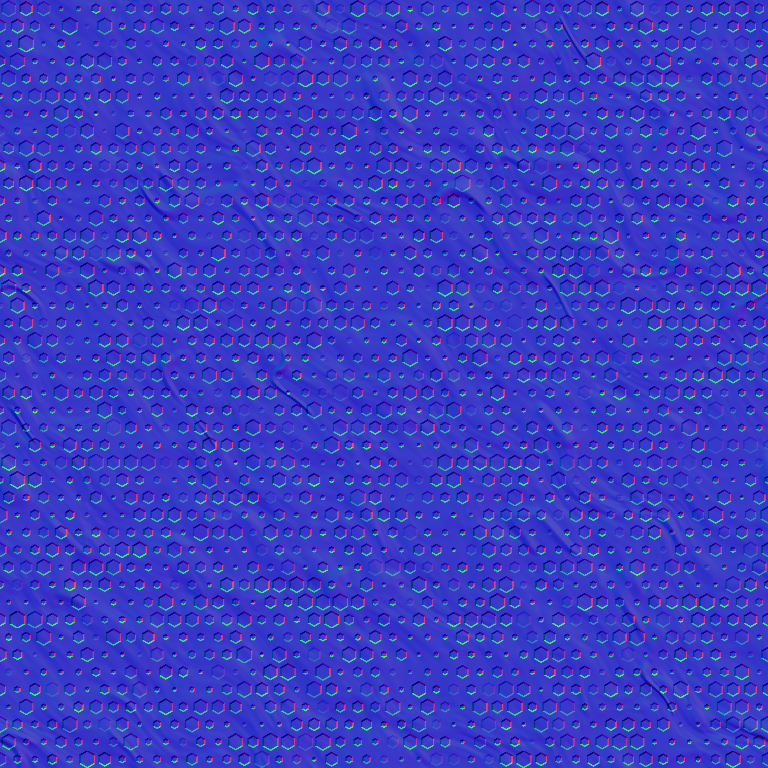
Write a Shadertoy shader that draws this texture map.

```glsl
vec2 hash22(vec2 p) {
    vec3 q = fract(p.xyx * vec3(0.1031, 0.1030, 0.0973));
    q += dot(q, q.yzx + 33.33);
    return fract((q.xx + q.yz) * q.zy);
}

// Value noise that wraps after "period" lattice cells
float tileNoise(vec2 p, vec2 period) {
    vec2 i = floor(p), f = p - i;
    f = f * f * f * (f * (f * 6.0 - 15.0) + 10.0);
    float a = hash22(mod(i, period)).x;
    float b = hash22(mod(i + vec2(1, 0), period)).x;
    float c = hash22(mod(i + vec2(0, 1), period)).x;
    float d = hash22(mod(i + vec2(1, 1), period)).x;
    return mix(mix(a, b, f.x), mix(c, d, f.x), f.y);
}

// Height of the wrinkled sheet, stretched along the falling diagonal
float sheetHeight(vec2 uv) {
    vec2 warp = vec2(tileNoise(uv * 13.0, vec2(13)), tileNoise(uv * 13.0 + 4.5, vec2(13)));
    vec2 diagonal = vec2(uv.x + uv.y, uv.x - uv.y) + 0.06 * (warp - 0.5);

    float height = 0.0, amplitude = 0.0021;
    vec2 frequency = vec2(24, 12);
    for (int octave = 0; octave < 3; octave++) {
        height += amplitude * tileNoise(diagonal * frequency, frequency);
        frequency *= 2.0;
        amplitude *= 0.42;
    }

    // Sparse short creases
    float crease = abs(tileNoise(diagonal * vec2(13, 6) + 0.3, vec2(13, 6)) - 0.5);
    float presence = smoothstep(0.62, 0.85, tileNoise(uv * 14.0 + 0.7, vec2(14)));
    return height - 0.002 * presence * (1.0 - smoothstep(0.0, 0.13, crease));
}

// Slopes facing one way darken more than the others brighten
vec2 sheetTilt(vec2 uv) {
    const float e = 0.0015;
    float h = sheetHeight(uv);
    vec2 slope = vec2(sheetHeight(uv + vec2(e, 0)), sheetHeight(uv + vec2(0, e))) - h;
    return clamp(slope / e, -0.42, 0.14);
}

// Tilt on the rim of one raised hexagon in a staggered 44 by 44 grid
vec2 hexTilt(vec2 uv, float pixel) {
    vec2 grid = uv * 44.0;
    float row = floor(grid.y);
    grid.x += 0.5 * (1.0 - mod(row, 2.0));
    vec2 id = vec2(mod(floor(grid.x), 44.0), row);
    vec2 p = fract(grid) - 0.5;
    vec2 a = abs(p);

    vec2 shape = hash22(id + 17.0);
    vec2 wear = hash22(id + 83.0);
    float apothem = mix(0.08, 0.42, pow(shape.x, 1.15));

    float slanted = dot(a, vec2(0.5, 0.866));
    float d = max(a.x, slanted) - apothem;
    float blur = max(0.3 * pixel * 44.0, 0.012);
    float rim = 1.0 - smoothstep(0.043 - blur, 0.043 + blur, abs(d));
    float inside = 1.0 - smoothstep(-blur, blur, d);

    // Slanted sides lean mostly up or down, except the upper left one
    float upperLeft = step(p.x, 0.0) * step(0.0, p.y);
    vec2 slantLean = mix(vec2(0.13, 0.92), vec2(0.6, 0.8), upperLeft);
    vec2 lean = mix(slantLean, vec2(0.95, 0.0), smoothstep(-blur, blur, a.x - slanted));
    lean *= sign(p) * vec2(1, -1) * mix(vec2(0.65), vec2(1.0), wear);
    lean *= mix(0.3, 1.0, smoothstep(0.0, 0.25, shape.y));
    return lean * rim + (wear.yx - 0.5) * 0.05 * inside;
}

void mainImage(out vec4 fragColor, in vec2 fragCoord) {
    float pixel = 1.0 / iResolution.y;
    vec2 uv = fragCoord * pixel;

    vec2 tilt = clamp(sheetTilt(uv) + hexTilt(uv, pixel), -0.97, 0.97);
    float facing = sqrt(max(1.0 - dot(tilt, tilt), 0.0));

    // Encode the normal, then darken to linear values
    vec3 encoded = vec3(0.505 + 0.5 * tilt, 0.56 + 0.337 * facing);
    fragColor = vec4(pow(encoded, vec3(2.2)), 1.0);
}
```
